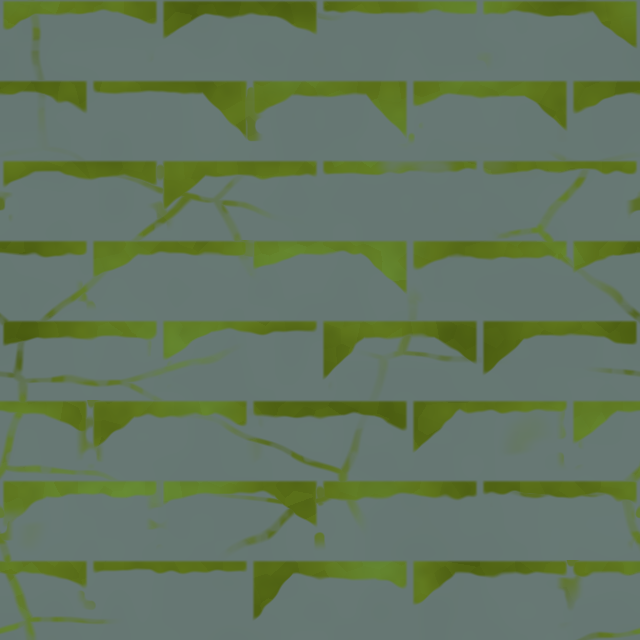
Give the GLSL for this pattern, as a three.js fragment shader.

```glsl
#define GRID vec2(4.0, 8.0)
#define ROW_SHIFT 0.4375
#define JOINT 0.0035
#define SOFT 0.005
#define STRIP 0.19
#define CRACK_CELLS vec2(3.0, 5.0)
#define CRACK_WIDTH 0.022
#define STONE vec3(0.402, 0.470, 0.453)
#define MOSS vec3(0.365, 0.452, 0.095)
#define MOSS_DARK vec3(0.285, 0.355, 0.050)
#define MOSS_LIGHT vec3(0.395, 0.535, 0.190)

varying vec2 vUv;

vec2 hash2(vec2 p) {
  vec3 q = fract(p.xyx * vec3(0.1031, 0.1030, 0.0973));
  q += dot(q, q.yzx + 33.33);
  return fract((q.xx + q.yz) * q.zy);
}

// Value noise that wraps after `period` cells
float noise(vec2 p, vec2 period) {
  vec2 i = floor(p), f = fract(p);
  f = f * f * (3.0 - 2.0 * f);
  vec2 a = mod(i, period), b = mod(i + 1.0, period);
  return mix(mix(hash2(a).x, hash2(vec2(b.x, a.y)).x, f.x),
             mix(hash2(vec2(a.x, b.y)).x, hash2(b).x, f.x), f.y);
}

float tileNoise(vec2 uv, vec2 cells) {
  return noise(uv * cells, cells);
}

// Wrapping Voronoi: x = distance to the cell border, y = random value of the cell
vec2 voronoi(vec2 uv, vec2 cells) {
  vec2 p = uv * cells, base = floor(p), f = fract(p);
  vec2 nearest = vec2(8.0);
  float id = 0.0, border = 8.0;
  for (int k = 0; k < 9; k++) {
    vec2 o = vec2(mod(float(k), 3.0), floor(float(k) / 3.0)) - 1.0;
    vec2 h = hash2(mod(base + o, cells) + 17.0);
    vec2 r = o + h - f;
    if (dot(r, r) < dot(nearest, nearest)) { nearest = r; id = h.x; }
  }
  for (int k = 0; k < 25; k++) {
    vec2 o = vec2(mod(float(k), 5.0), floor(float(k) / 5.0)) - 2.0;
    vec2 r = o + hash2(mod(base + o, cells) + 17.0) - f;
    vec2 d = r - nearest;
    if (dot(d, d) > 0.0001) border = min(border, dot(0.5 * (r + nearest), normalize(d)));
  }
  return vec2(border, id);
}

float smoothMin(float a, float b, float k) {
  float h = max(k - abs(a - b), 0.0) / k;
  return min(a, b) - 0.25 * h * h * k;
}

// Moss hanging from one corner, u = 0 at that corner
float cornerWedge(float u, vec2 h) {
  float reach = mix(0.34, 0.85, h.x * h.x) * step(0.42, h.y);
  return reach * (1.0 - u / mix(0.62, 0.36, h.x));
}

// Depth of moss below the top of a brick, as a share of its height
float mossDepth(float u, vec2 id) {
  float left = cornerWedge(u, hash2(id + 3.0));
  float right = cornerWedge(1.0 - u, hash2(id + 41.0));
  float strip = STRIP + 0.07 * (hash2(id + 71.0).x - 0.5);
  return max(strip, max(left, right));
}

void main() {
  // Staggered courses, counted from the top
  vec2 p = vec2(vUv.x, 1.0 - vUv.y) * GRID;
  p.x += ROW_SHIFT * mod(floor(p.y), 2.0);
  vec2 id = mod(floor(p), GRID), local = fract(p);
  float jointDist = min(local.x, 1.0 - local.x) / GRID.x;

  float broad = tileNoise(vUv, vec2(6.0));
  float medium = tileNoise(vUv, vec2(22.0));
  float fine = tileNoise(vUv, vec2(56.0));

  // Moss along the top edge, ragged below and broken at the joints
  float depth = mossDepth(local.x, id) + 0.07 * (medium - 0.5) + 0.06 * (fine - 0.5);
  float inside = smoothMin((depth - local.y) / GRID.y, jointDist - JOINT, 0.008);
  inside = smoothMin(inside, local.y / GRID.y, 0.004);
  float moss = smoothstep(-0.001, SOFT, inside);
  float worn = smoothstep(0.80, 0.93, tileNoise(vUv + 0.37, vec2(5.0, 9.0)));
  moss *= 1.0 - 0.75 * worn * smoothstep(0.2, 0.7, medium);

  // Patchy cracks overgrown with thin moss
  vec2 warp = vec2(medium, tileNoise(vUv + 0.21, vec2(22.0))) - 0.5;
  float border = voronoi(vUv + 0.014 * warp, CRACK_CELLS).x;
  float crack = 1.0 - smoothstep(0.3 * CRACK_WIDTH, 1.5 * CRACK_WIDTH, border);
  crack *= smoothstep(0.40, 0.68, tileNoise(vUv + 0.13, vec2(5.0)));
  crack *= 0.35 + 0.55 * smoothstep(0.25, 0.65, fine);

  // Specks beside the upright joints and faint smears on the stone
  float specks = smoothstep(0.58, 0.78, fine) * smoothstep(0.024, 0.006, jointDist);
  specks *= smoothstep(0.45, 0.7, broad) * smoothstep(0.9, 0.7, local.y);
  float smear = 0.22 * worn * smoothstep(0.4, 0.8, tileNoise(vUv, vec2(14.0, 40.0)));
  float cover = max(max(moss, crack), max(0.8 * specks, smear));

  // Mottled clumps from dark to bright green
  float clump = voronoi(vUv + 0.006 * warp, vec2(32.0)).y;
  float tone = 1.5 * (tileNoise(vUv + 0.55, vec2(7.0, 9.0)) - 0.5) + 0.28 * (clump - 0.5);
  vec3 green = mix(MOSS, MOSS_LIGHT, clamp(tone * 1.3, 0.0, 1.0));
  green = mix(green, MOSS_DARK, clamp(-tone * 1.3, 0.0, 1.0));
  green *= 0.97 + 0.06 * fine;

  vec3 stone = STONE * (0.985 + 0.02 * broad + 0.01 * medium);
  gl_FragColor = vec4(mix(stone, green, 0.97 * cover), 1.0);
}
```
